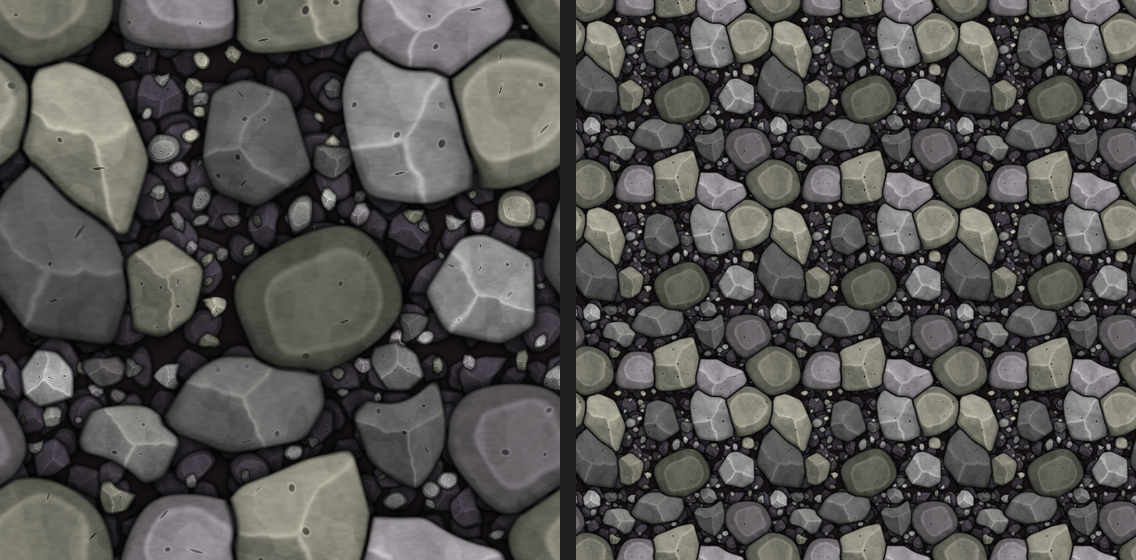
Left, the tile; right, the same tile 3 across and 3 down.
This texture is drawn by a Shadertoy shader. Its source:

```glsl
const float TAU = 6.2831853;
const float JITTER = 0.42;     // scatter inside a cell
const float GAP = 0.002;       // space between neighbours
const float CLEARANCE = 1.04;  // how far small stones fill the gaps
const float REACH = 1.7;       // extent of a stone in radii
const vec2 ORIGIN = vec2(0.06, 0.125);
const vec2 LIGHT = vec2(0.34, 0.94);
const vec3 GROUND = vec3(0.10, 0.08, 0.085);
const vec3 DEEP = vec3(0.265, 0.24, 0.28);
const vec3 TINTS[4] = vec3[4](vec3(1.03, 1.02, 0.92), vec3(1.02, 0.98, 1.02),
  vec3(0.98, 1.0, 0.97), vec3(1.0, 0.99, 1.0));
const vec2 BIG_SIZE = vec2(0.08, 0.165);
const float BIG_CELLS = 4.0;
const float BIG_SEED = 3.0;

struct Stone { float d, g, id, r, angular; vec2 w; };

float hash(vec2 p) {
  vec3 v = fract(p.xyx * vec3(0.1031, 0.1030, 0.0973));
  v += dot(v, v.yzx + 33.33);
  return fract((v.x + v.y) * v.z);
}

float rnd(float id, float k) { return fract(sin(id * 127.1 + k * 31.17) * 4375.85); }

mat2 turn(float a) { return mat2(cos(a), sin(a), -sin(a), cos(a)); }

float noise(vec2 p) {
  vec2 i = floor(p), f = fract(p);
  f = f * f * (3.0 - 2.0 * f);
  return mix(mix(hash(i), hash(i + vec2(1, 0)), f.x),
    mix(hash(i + vec2(0, 1)), hash(i + vec2(1, 1)), f.x), f.y);
}

// Rounded polygon, stretched and sometimes bent like a bean
Stone makeStone(vec2 p, vec2 centre, float r, float id) {
  vec2 w = (p - centre) / r;
  float angular = step(0.36, rnd(id, 2.0)), len = length(w);
  if (len > REACH) return Stone((len - 1.1) * r, len, id, r, angular, w);
  vec2 q = turn(rnd(id, 1.0) * TAU) * w;
  float aspect = mix(0.6, 0.92, rnd(id, 4.0));
  float bend = angular * 1.4 * max(rnd(id, 3.0) - 0.35, 0.0);
  q.y = q.y / aspect + bend * (q.x * q.x - 0.3);
  float power = mix(6.0, 18.0, angular), sum = 0.0001;
  for (float k = 0.0; k < 7.0; k++) {
    float t = TAU * (k + 0.65 * rnd(id, 10.0 + k)) / 7.0;
    float side = dot(q, vec2(cos(t), sin(t))) / mix(0.82, 1.04, rnd(id, 20.0 + k));
    sum += pow(max(side, 0.001), power);
  }
  float g = pow(sum, 1.0 / power);
  return Stone((g - 1.0) * r * aspect * 0.95, g, id, r, angular, w);
}

// Wrapped, staggered grid of centres
vec2 place(vec2 p, int k, float n, float seed, out float id) {
  float row = floor(p.y * n) + float(k / 3 - 1), shift = 0.5 * mod(row, 2.0);
  vec2 cell = vec2(floor(p.x * n - shift) + float(k % 3 - 1), row);
  id = hash(cell - n * floor((cell + 0.5) / n) + seed * 17.3);
  vec2 offset = JITTER * (vec2(rnd(id, 5.0), rnd(id, 6.0)) - 0.5);
  return (cell + vec2(shift + 0.5, 0.5) + offset) / n;
}

float sizeOf(float id, vec2 sizes) { return mix(sizes.x, sizes.y, rnd(id, 7.0)); }

float bigDistance(vec2 p) {
  float d = 1.0, id;
  for (int k = 0; k < 9; k++) {
    vec2 centre = place(p, k, BIG_CELLS, BIG_SEED, id);
    d = min(d, makeStone(p, centre, sizeOf(id, BIG_SIZE), id).d);
  }
  return d;
}

// Nearest stone, trimmed against the second nearest
Stone layer(vec2 p, float n, float seed, vec2 sizes, float density, bool fit) {
  Stone best = Stone(1.0, 2.0, 0.0, 0.01, 0.0, vec2(0));
  float second = 1.0, id;
  for (int k = 0; k < 9; k++) {
    vec2 centre = place(p, k, n, seed, id);
    if (distance(p, centre) > REACH * sizes.y || rnd(id, 8.0) > density) continue;
    float r = sizeOf(id, sizes);
    if (fit) r = min(r, CLEARANCE * bigDistance(centre));
    if (r < 0.4 * sizes.x) continue;
    Stone s = makeStone(p, centre, r, id);
    second = min(second, max(s.d, best.d));
    if (s.d < best.d) best = s;
  }
  best.d = max(best.d, (best.d - second) * 0.5 + GAP);
  return best;
}

// Small holes and short scratches with a pale lip
float pits(vec2 w, float id) {
  vec2 u = w * 2.3 + id * 40.0;
  float h = hash(floor(u)), size = mix(0.06, 0.13, rnd(h, 4.0));
  vec2 v = fract(u) - 0.3 - 0.4 * vec2(rnd(h, 1.0), rnd(h, 2.0));
  v = turn(h * 50.0) * v * (rnd(h, 3.0) > 0.7 ? vec2(0.5, 2.6) : vec2(1.0, 1.3));
  float len = length(v), hole = smoothstep(size, size * 0.6, len);
  float lip = smoothstep(0.05, 0.0, abs(len - size * 1.2));
  return step(h, 0.5) * (0.13 * lip - 0.45 * hole);
}

vec3 paint(Stone s, vec3 base) {
  vec2 seed = s.id * vec2(60.0, 23.0);
  float mottle = noise(s.w * 2.2 + seed), up = dot(s.w, LIGHT), e = -s.d / s.r;
  vec2 v = s.w + 0.2 * (vec2(mottle, noise(s.w * 2.6 - seed)) - 0.5);
  v += 0.05 * (noise(s.w * 8.0 - seed) - 0.5);
  // Three facets meeting in pale ridges
  vec2 c = 0.35 * (vec2(rnd(s.id, 30.0), rnd(s.id, 31.0)) - 0.5);
  float first = -9.0, second = -9.0, facet = 0.0;
  for (float k = 0.0; k < 3.0; k++) {
    float t = TAU * (k + 0.4 * rnd(s.id, 32.0 + k)) / 3.0 + s.id * 9.0;
    vec2 dir = vec2(cos(t), sin(t));
    float f = dot(v - c, dir);
    second = max(second, min(f, first));
    if (f > first) { first = f; facet = dot(dir, LIGHT); }
  }
  float crease = first - second;
  float ridge = 0.22 * exp(-crease * crease * 320.0) + 0.13 * exp(-crease * 5.0);
  float faceted = 0.91 + 0.13 * facet * smoothstep(0.0, 0.1, crease) + ridge;
  // Worn plateau on the round stones
  float level = s.g + 0.25 * (mottle - 0.5) - 0.12 * dot(s.w, LIGHT.yx);
  float ring = (level - 0.62) * 18.0;
  float worn = 0.82 + 0.22 * smoothstep(0.70, 0.62, level) + 0.13 * exp(-ring * ring);
  float shade = mix(worn, faceted, s.angular);
  // Brush marks, rim and holes
  shade += 0.13 * (mottle - 0.5) + 0.09 * (noise(s.w * 9.0 + seed) - 0.5) + 0.06 * up;
  shade += 0.08 * (noise(s.w * vec2(16.0, 34.0) + seed) - 0.5);
  shade += 0.08 * smoothstep(0.5, 0.54, noise(v * 3.0 + seed.yx)) - 0.04;
  shade += 0.17 * up * smoothstep(0.12, 0.05, e);
  shade *= mix(0.8, 1.0, smoothstep(0.0, 0.14, e));
  shade *= mix(0.4, 1.0, smoothstep(-0.001, 0.006, -s.d));
  shade += pits(s.w, s.id) * smoothstep(0.06, 0.18, e);
  return base * max(shade, 0.15);
}

// Contact shadow, then the stone
vec3 over(vec3 below, Stone s, vec3 base) {
  float edge = 0.9 / iResolution.y;
  below *= 1.0 - 0.7 * exp(-max(s.d, 0.0) / (0.09 * s.r));
  return mix(below, paint(s, base), smoothstep(edge, -edge, s.d));
}

vec3 tone(float id, float dark, float pale) {
  return TINTS[int(rnd(id, 40.0) * 3.99)] * mix(dark, pale, rnd(id, 41.0));
}

void mainImage(out vec4 fragColor, in vec2 fragCoord) {
  vec2 p = fragCoord / iResolution.xy + ORIGIN;
  Stone s = layer(p, 14.0, 1.0, vec2(0.028, 0.044), 0.9, false);
  vec3 col = over(GROUND, s, DEEP * 0.75);
  s = layer(p, 12.0, 2.0, vec2(0.030, 0.048), 0.7, false);
  col = over(col, s, DEEP);
  s = layer(p, 20.0, 5.0, vec2(0.012, 0.022), 0.5, true);
  col = over(col, s, tone(s.id, 0.34, 0.70));
  s = layer(p, 10.0, 4.0, vec2(0.036, 0.068), 0.9, true);
  col = over(col, s, tone(s.id, 0.32, 0.64));
  s = layer(p, BIG_CELLS, BIG_SEED, BIG_SIZE, 1.0, false);
  col = over(col, s, tone(s.id, 0.34, 0.58));
  fragColor = vec4(col, 1.0);
}
```
